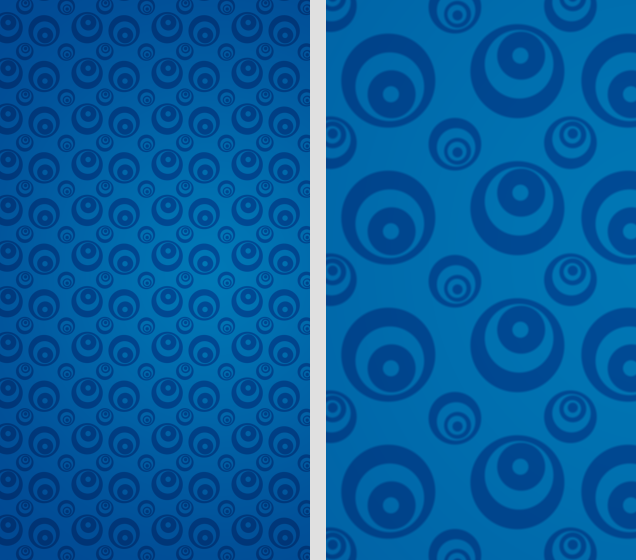
Left, the full canvas; right, a detail of the centre.
This pattern is drawn by a Shadertoy shader. Its source:

```glsl
// Staggered rows of nested off-centre rings, two large and two small per tile,
// in dark blue over a soft radial glow. Each ring is a stack of smoothed discs;
// the tile repeats by wrapping the offset to each motif's centre.

// Lattice spacing; one unit is the height of a tile.
const vec2 TILE = vec2(1.752, 1.0);
const float ROWS = 12.26;

float disc(vec2 p, float radius, float blur) {
    return 1.0 - smoothstep(-blur, blur, length(p) - radius);
}

// Coverage of one motif; lean is the direction its inner discs drift (y down).
float nestedRings(vec2 p, vec2 centre, float radius, vec2 lean, float core, float blur) {
    vec2 q = p - centre;
    q = (q - TILE * round(q / TILE)) / radius;
    blur /= radius;

    float ink = disc(q, 1.0, blur);
    ink -= disc(q - 0.45 * lean, 0.73, blur);
    ink += disc(q - lean, 0.51, blur);
    ink -= disc(q - lean * vec2(0.8, 1.0), core, blur);

    // Only wide cores hold a further dark spot.
    float spot = disc(q - lean * vec2(1.0, 1.15), 0.19, blur);
    return ink + spot * step(0.25, core);
}

void mainImage(out vec4 fragColor, in vec2 fragCoord) {
    vec2 uv = fragCoord / iResolution.xy;
    vec2 p = vec2(fragCoord.x, iResolution.y - fragCoord.y) * ROWS / iResolution.y;
    float blur = max(0.012, 0.75 * ROWS / iResolution.y);

    // Two large motifs lean apart, and two small ones fill the gaps.
    float ink = nestedRings(p, vec2(0.155, 0.606), 0.343, vec2(0.08, -0.33), 0.17, blur);
    ink += nestedRings(p, vec2(0.965, 0.675), 0.343, vec2(0.07, 0.29), 0.17, blur);
    ink += nestedRings(p, vec2(0.542, 0.128), 0.192, vec2(0.09, -0.30), 0.33, blur);
    ink += nestedRings(p, vec2(1.451, 0.139), 0.192, vec2(0.10, 0.27), 0.36, blur);

    // Glow right of the middle, fading toward the corners.
    vec2 fromGlow = (uv - vec2(0.69, 0.515)) * vec2(iResolution.x / iResolution.y, 1.0);
    float fade = smoothstep(-0.08, 0.68, length(fromGlow * vec2(1.1, 1.0)));

    vec3 ground = mix(vec3(0.0, 0.475, 0.715), vec3(0.005, 0.285, 0.575), fade);
    vec3 rings = mix(vec3(0.0, 0.300, 0.595), vec3(0.0, 0.195, 0.445), fade);
    fragColor = vec4(mix(ground, rings, clamp(ink, 0.0, 1.0)), 1.0);
}
```
